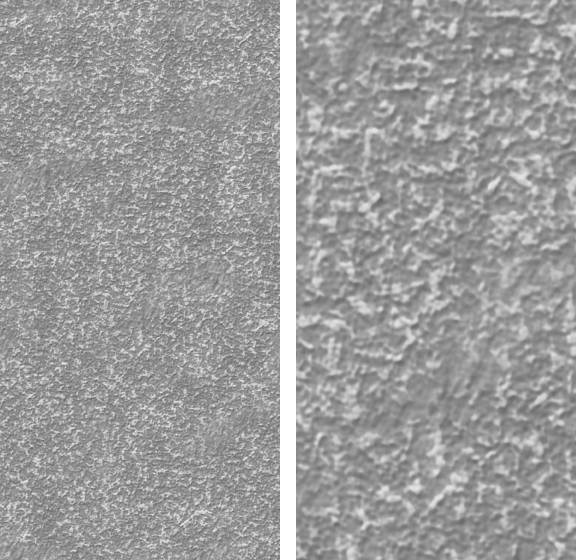
Left: the whole. Right: its middle third, enlarged.
Reproduce this texture procedurally as a WebGL 2 fragment shader.

```glsl
#version 300 es
precision highp float;
// Rough grey plaster: crusty light flecks with shaded undersides and calmer, brushed patches.

uniform vec2 u_resolution;
out vec4 outColor;

// Lengths and frequencies are relative to the canvas width.
const float BASE_TONE = 0.558;
const float CRUST_GAIN = 0.22;
const float SHADE_GAIN = 0.21;
const float GRIT_GAIN = 0.08;
const float FIBRE_GAIN = 0.15;
const float CLOUD_GAIN = 0.05;
const float CLOUD_LIFT = 0.22;
const float GRAIN_FREQ = 49.0;
const float GRIT_FREQ = 118.0;
const float WARP_AMOUNT = 0.007;
const vec2 LIGHT_STEP = vec2(-0.0015, 0.0038);
const vec2 CRUST_RANGE = vec2(-0.1, 0.66);
const float CALM_CONTRAST = 0.5;
const float MARK_ANGLE = 0.68;
const float FIBRE_ANGLE = 1.1;
const float MARK_CELLS = 4.0;
const float MARK_CHANCE = 0.3;
const vec3 TINT = vec3(1.0, 0.998, 1.0);

uint mixBits(uint x) {
    x ^= x >> 16; x *= 0x7feb352du;
    x ^= x >> 15; x *= 0x846ca68bu;
    return x ^ (x >> 16);
}

float hash(vec2 cell, uint seed) {
    uvec2 c = uvec2(ivec2(cell));
    return float(mixBits(c.x + mixBits(c.y + mixBits(seed))) >> 8) / 16777216.0;
}

vec2 gradientAt(vec2 cell) {
    float a = 6.28319 * hash(cell, 1u);
    return vec2(cos(a), sin(a));
}

float gradientNoise(vec2 p) {
    vec2 i = floor(p), f = p - i;
    vec2 u = f * f * f * (f * (f * 6.0 - 15.0) + 10.0);
    vec2 e = vec2(0.0, 1.0);
    float a = dot(gradientAt(i), f);
    float b = dot(gradientAt(i + e.yx), f - e.yx);
    float c = dot(gradientAt(i + e.xy), f - e.xy);
    float d = dot(gradientAt(i + e.yy), f - e.yy);
    return mix(mix(a, b, u.x), mix(c, d, u.x), u.y);
}

vec2 rotate(vec2 p, float angle) {
    float c = cos(angle), s = sin(angle);
    return vec2(c * p.x + s * p.y, c * p.y - s * p.x);
}

// Sparse, short diagonal ridges, one candidate per cell
float trowelMarks(vec2 p) {
    vec2 cell = floor(p * MARK_CELLS);
    vec2 jitter = vec2(hash(cell, 2u), hash(cell, 3u));
    vec2 q = rotate(p - (cell + 0.25 + 0.5 * jitter) / MARK_CELLS, MARK_ANGLE);
    float halfLength = mix(0.012, 0.026, hash(cell, 4u));
    float dist = length(vec2(max(abs(q.x) - halfLength, 0.0), q.y));
    return step(hash(cell, 5u), MARK_CHANCE) * (1.0 - smoothstep(0.001, 0.006, dist));
}

// Surface height: warped octaves of grain plus the ridges
float relief(vec2 p) {
    vec2 warp = vec2(gradientNoise(p * 31.0 + 17.0), gradientNoise(p * 31.0 + 71.0));
    vec2 q = p + WARP_AMOUNT * warp;
    float h = gradientNoise(q * GRAIN_FREQ);
    h += 0.7 * gradientNoise(q * GRAIN_FREQ * 1.93 + 9.3);
    h += 0.4 * gradientNoise(p * GRAIN_FREQ * 2.9 + 31.7);
    return h + 0.5 * trowelMarks(p);
}

void main() {
    vec2 p = gl_FragCoord.xy / u_resolution.x;

    // Broad calm patches, drawn out along a shallow diagonal
    vec2 drift = rotate(p, 0.35) * vec2(2.6, 5.5);
    float patches = gradientNoise(drift + 4.6) + 0.5 * gradientNoise(drift * 2.7 + 13.0);
    float calm = smoothstep(0.08, 0.5, patches);
    float contrast = mix(1.0, CALM_CONTRAST, calm);

    // Light crust gathers in clouds, with shade below its edges
    float cloud = gradientNoise(p * 9.0 + 40.0) + 0.6 * gradientNoise(p * 19.0 + 3.0);
    float height = relief(p);
    float slope = height - relief(p + LIGHT_STEP);
    float crust = smoothstep(CRUST_RANGE.x, CRUST_RANGE.y, height + CLOUD_LIFT * cloud);
    float shade = slope / (1.0 + 0.5 * abs(slope));

    // Brushed fibres fill the calm patches
    vec2 strand = rotate(p, FIBRE_ANGLE) * vec2(24.0, 90.0);
    float fibre = gradientNoise(strand) + 0.5 * gradientNoise(strand * 1.9 + 5.0);
    float grit = gradientNoise(p * GRIT_FREQ + 60.0);

    float tone = BASE_TONE + CLOUD_GAIN * cloud;
    tone += contrast * (CRUST_GAIN * crust + SHADE_GAIN * shade + GRIT_GAIN * grit);
    tone += calm * (FIBRE_GAIN * fibre + 0.015);
    outColor = vec4(clamp(tone, 0.4, 0.88) * TINT, 1.0);
}
```
